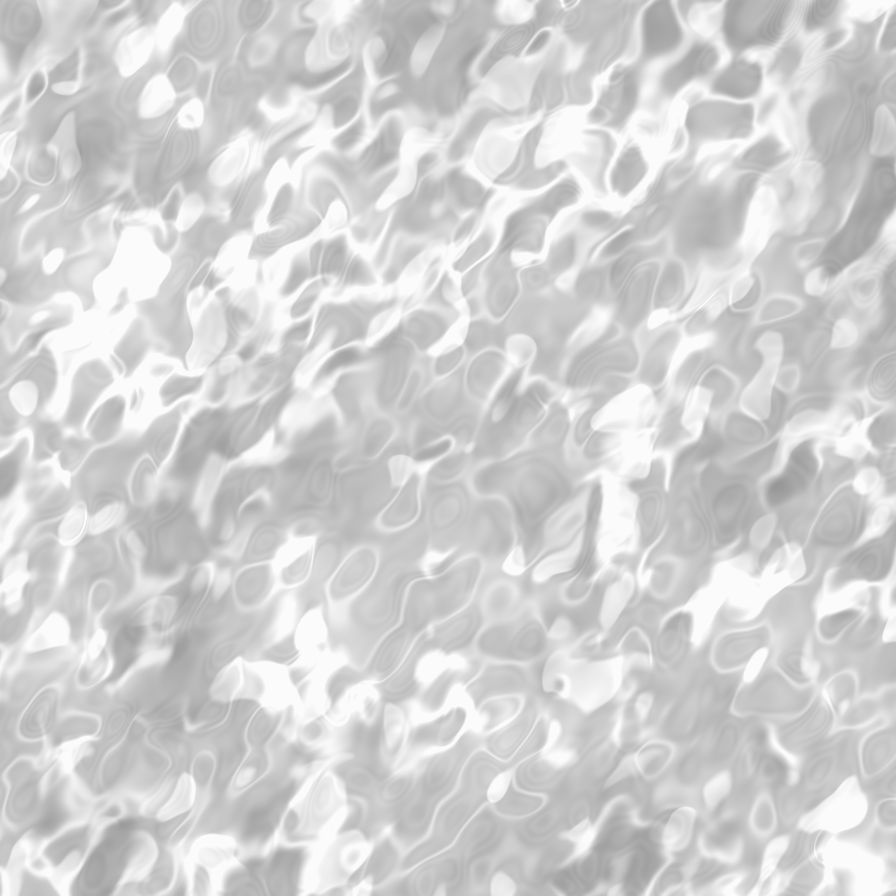
Give the GLSL for this texture, as a WebGL 1 fragment shader.

```glsl
precision highp float;

uniform vec2 u_resolution;

const float GRAIN_ANGLE = 0.95;   // direction of the strands, radians
const float GRAIN_STRETCH = 1.6;  // length of a feature over its width
const float VEIN_SCALE = 19.0;
const float FILL_SCALE = 20.0;
const float FAINT_SCALE = 23.0;
const float MASK_SCALE = 8.0;
const float PATCH_SCALE = 8.0;
const float DETAIL_SCALE = 38.0;
const float WARP_SCALE = 20.0;
const float WARP_AMOUNT = 0.011;
const float VEIN_WIDTH = 0.19;
const float FAINT_WIDTH = 0.13;
const float BASE_GREY = 0.76;
const float PATCH_CONTRAST = 0.065;
const float DETAIL_CONTRAST = 0.04;
const float VEIN_GAIN = 0.21;
const float FILL_GAIN = 0.16;
const float FAINT_GAIN = 0.1;
const float CORE_DEPTH = 0.07;
const float CONTOUR_GAIN = 0.012;
const float MAX_GREY = 0.985;

vec3 hash3(vec2 p) {
  vec3 h = fract(p.xyx * vec3(0.1031, 0.1030, 0.0973));
  h += dot(h, h.yxz + 33.33);
  return fract((h.xxy + h.yzz) * h.zyx);
}

// Cellular noise: one smooth bump of random sign and height per cell
float bumps(vec2 p, float seed) {
  p += seed * vec2(17.3, 41.7);
  vec2 cell = floor(p);
  vec2 local = p - cell;
  float sum = 0.0;
  for (int j = -1; j <= 1; j++) {
    for (int i = -1; i <= 1; i++) {
      vec2 offset = vec2(float(i), float(j));
      vec3 h = hash3(cell + offset);
      vec2 d = offset + h.xy - local;
      float k = max(0.0, 1.0 - dot(d, d));
      sum += (h.z * 2.0 - 1.0) * k * k * k;
    }
  }
  return sum;
}

// Soft line along the zero contour of a field
float contourLine(float field, float width) {
  float t = field / width;
  return exp(-t * t);
}

void main() {
  vec2 p = gl_FragCoord.xy / u_resolution.y;

  // Bend the plane, then align it with the grain
  vec2 bent = p + WARP_AMOUNT * vec2(bumps(p * WARP_SCALE, 1.0),
                                     bumps(p * WARP_SCALE, 2.0));
  vec2 along = vec2(cos(GRAIN_ANGLE), sin(GRAIN_ANGLE));
  vec2 q = vec2(dot(bent, along),
                dot(bent, vec2(-along.y, along.x)) * GRAIN_STRETCH);

  // Fields
  float mask = bumps(q * MASK_SCALE, 3.0) + 0.5 * bumps(q * MASK_SCALE * 2.1, 4.0);
  float vein = bumps(q * VEIN_SCALE, 5.0) + 0.25 * bumps(q * VEIN_SCALE * 1.9, 6.0) - 0.06;
  float fill = bumps(q * FILL_SCALE, 7.0) + 0.3 * bumps(q * FILL_SCALE * 1.8, 8.0);
  float faint = bumps(q * FAINT_SCALE, 9.0) + 0.15;
  float patches = bumps(bent * PATCH_SCALE, 10.0) + 0.5 * bumps(q * PATCH_SCALE * 2.0, 11.0);
  float detail = bumps(q * DETAIL_SCALE, 12.0);

  // Cloudy ground with faint nested contours
  float grey = BASE_GREY + PATCH_CONTRAST * patches + DETAIL_CONTRAST * detail;
  grey += CONTOUR_GAIN * sin(14.0 * faint + 9.0 * patches);
  grey += FAINT_GAIN * contourLine(faint, FAINT_WIDTH) * smoothstep(-0.6, 0.4, patches - mask);

  // Dark cores inside the loops
  float strand = smoothstep(-0.2, 0.25, mask);
  float core = strand * smoothstep(0.15, 0.5, vein);
  grey -= CORE_DEPTH * core;

  // Bright loops and solid blobs of uneven strength
  float loops = strand * contourLine(vein, VEIN_WIDTH);
  float blobs = smoothstep(0.22, 0.48, fill + 0.22 * mask) * (1.0 - 0.8 * core);
  float strength = 0.95 + 0.35 * patches;
  grey += strength * (VEIN_GAIN * loops + FILL_GAIN * blobs * (1.0 - 0.6 * loops));

  gl_FragColor = vec4(vec3(min(grey, MAX_GREY)), 1.0);
}
```
